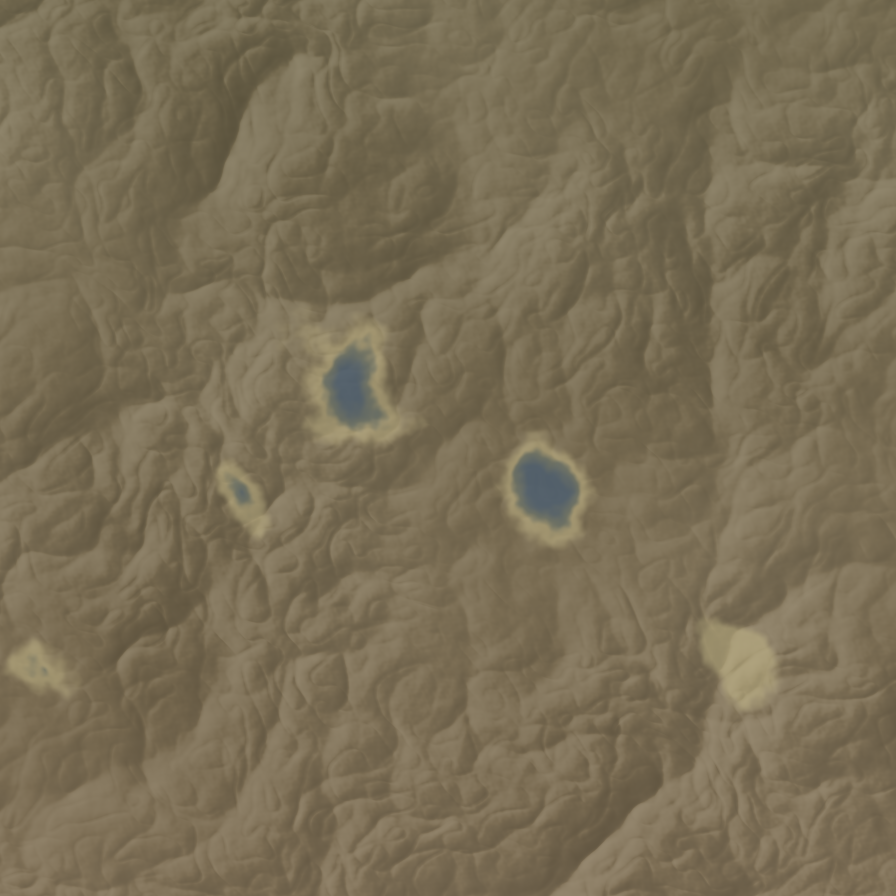
Write a three.js fragment shader that draws this texture.

```glsl
// Aerial view of creased brown terrain with a few sandy-rimmed blue pools.
varying vec2 vUv;

vec2 hashDirection(vec2 cell) {
  float angle = 6.2832 * fract(sin(dot(cell, vec2(127.1, 311.7))) * 43758.55);
  return vec2(cos(angle), sin(angle));
}

// Gradient noise, roughly -0.7 to 0.7
float noise(vec2 p) {
  vec2 cell = floor(p);
  vec2 f = fract(p);
  vec2 u = f * f * f * (f * (f * 6.0 - 15.0) + 10.0);
  vec2 e = vec2(1.0, 0.0);
  float low = mix(dot(hashDirection(cell), f),
                  dot(hashDirection(cell + e.xy), f - e.xy), u.x);
  float high = mix(dot(hashDirection(cell + e.yx), f - e.yx),
                   dot(hashDirection(cell + e.xx), f - e.xx), u.x);
  return mix(low, high, u.y);
}

float fbm(vec2 p) {
  float sum = 0.0;
  float amplitude = 1.0;
  for (int i = 0; i < 4; i++) {
    sum += amplitude * noise(p);
    p = mat2(1.6, 1.2, -1.2, 1.6) * p + 7.3;
    amplitude *= 0.5;
  }
  return sum;
}

// Folded noise: steep along the creases, flattening out between them
float terrainHeight(vec2 p) {
  vec2 warp = vec2(fbm(p * 4.0 + 3.1), fbm(p * 4.0 + 17.4));
  vec2 q = (p + 0.05 * warp) * 3.5 + 5.2;
  float height = 0.0;
  float amplitude = 0.5;
  for (int i = 0; i < 4; i++) {
    float n = noise(q);
    float fold = sqrt(n * n + 0.0006);
    height += amplitude * fold / (fold + 0.25);
    q = mat2(1.68, 1.26, -1.26, 1.68) * q + 11.9;
    amplitude *= 0.4;
  }
  return height + 0.02 * fbm(p * 30.0);
}

// Basin depth: below 0 on land, rising to about 1 in the middle of a pool
float basinDepth(vec2 p) {
  float ragged = 0.75 * fbm(p * 13.0 + 2.7);
  float depth = -1.0;
  for (int i = 0; i < 5; i++) {
    float k = float(i);
    vec2 center = vec2(fract(0.39 + 0.22 * k), 0.4 + 0.18 * cos(1.25 * k));
    vec2 d = p - center;
    d.x += 0.35 * d.y;
    float radius = 0.066 - 0.009 * k;
    float basin = 1.0 - length(d * vec2(1.15, 0.85)) / radius + ragged;
    float dry = step(1.5, mod(k, 3.0));
    depth = max(depth, mix(basin, min(basin, 0.28), dry));
  }
  return depth;
}

void main() {
  vec2 p = vUv;

  // Relief lit from the upper left, with calm and rugged regions
  vec2 toLight = 0.0025 * normalize(vec2(-0.85, 0.5));
  float slope = (terrainHeight(p - toLight) - terrainHeight(p + toLight)) / 0.005;
  float rugged = smoothstep(-0.3, 0.3, noise(p * 2.6 + 8.4) + 0.15 - 0.45 * p.x * p.y);
  float shade = slope * 0.2 * mix(0.4, 1.0, rugged);
  shade /= 1.0 + abs(shade);

  // Soil: browner below, more olive towards the top
  vec3 soil = mix(vec3(0.495, 0.435, 0.335), vec3(0.46, 0.42, 0.315), p.y);
  soil += 0.04 * noise(p * 3.0 + 21.0) + 0.012 * noise(p * 85.0);

  // Sand rim and water
  float depth = basinDepth(p);
  float sand = smoothstep(-0.15, 0.3, depth);
  float water = smoothstep(0.32, 0.58, depth);
  vec3 waterColor = mix(vec3(0.44, 0.45, 0.39), vec3(0.33, 0.38, 0.42),
                        smoothstep(0.45, 1.0, depth));
  vec3 color = mix(soil, vec3(0.65, 0.60, 0.45), 0.9 * sand);
  color = mix(color, waterColor, water);

  // Grey highlights and warm shadows, softened over the basins
  vec3 tint = shade > 0.0 ? vec3(1.0, 1.05, 1.1) : vec3(1.0, 0.88, 0.68);
  color += 0.13 * shade * tint * (1.0 - 0.45 * sand - 0.35 * water);

  gl_FragColor = vec4(color, 1.0);
}
```
